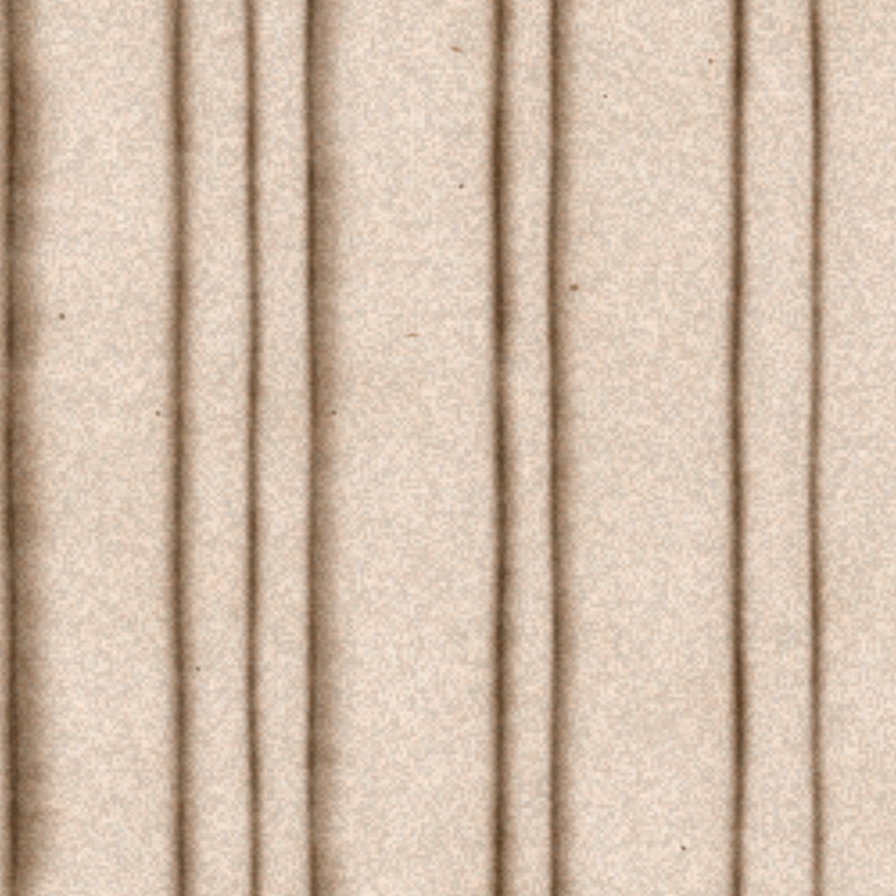
Give the GLSL for this texture, as a Shadertoy shader.

```glsl
// Pale stone panel with eight soft vertical grooves, unevenly spaced across.
// Each groove is an asymmetric falloff with a dark core and worn edges;
// fine grain, faint mottling and a few scattered specks cover the surface.

#define CREAM vec3(0.897, 0.826, 0.762)
#define TAN vec3(0.660, 0.550, 0.455)
#define UMBER vec3(0.390, 0.285, 0.190)
#define GRAIN_SCALE 250.0
#define GRAIN_AMOUNT 0.17
#define MOTTLE_AMOUNT 0.035
#define WANDER 0.0016
#define LEAN 0.004
#define CORE_WIDTH 0.0048
#define SPECK_CELLS 7.0
#define SPECK_CHANCE 0.28

// Groove: centre, left width, right width, depth
const vec4 GROOVES[8] = vec4[8](
    vec4(0.013, 0.015, 0.030, 0.72),
    vec4(0.200, 0.013, 0.015, 0.60),
    vec4(0.282, 0.008, 0.010, 0.56),
    vec4(0.349, 0.008, 0.026, 0.62),
    vec4(0.558, 0.011, 0.014, 0.68),
    vec4(0.619, 0.007, 0.018, 0.62),
    vec4(0.823, 0.010, 0.010, 0.66),
    vec4(0.910, 0.007, 0.010, 0.54));

float hash(vec2 p) {
    vec3 q = fract(vec3(p.xyx) * 0.1031);
    q += dot(q, q.yzx + 33.33);
    return fract((q.x + q.y) * q.z);
}

float noise(vec2 p) {
    vec2 cell = floor(p), f = fract(p);
    f = f * f * (3.0 - 2.0 * f);
    return mix(mix(hash(cell), hash(cell + vec2(1, 0)), f.x),
               mix(hash(cell + vec2(0, 1)), hash(cell + vec2(1, 1)), f.x), f.y);
}

// Darkness of all grooves, 0 on the flat face and near 1 in the cores
float grooveShade(vec2 uv) {
    float shade = 0.0;
    for (int i = 0; i < 8; i++) {
        vec4 g = GROOVES[i];
        float seed = float(i) * 7.3;
        float bend = sin(uv.y * 9.0 + seed) + 0.5 * sin(uv.y * 23.0 + seed * 2.1);
        float d = uv.x - g.x - WANDER * bend - LEAN * (0.5 - uv.y) * (1.0 - g.x);

        // Wear varies the right-hand edge and the depth along the groove
        float wear = noise(vec2(seed, uv.y * 14.0)) * 0.6
                   + noise(vec2(seed + 3.0, uv.y * 45.0)) * 0.4;
        float width = d < 0.0 ? g.y : g.z * (0.75 + 0.5 * wear);
        float body = exp(-pow(abs(d) / width, 2.3)) * (0.82 + 0.3 * wear);
        float core = exp(-pow(d / CORE_WIDTH, 2.0) ) * (0.12 + 0.26 * wear);
        float stain = 0.13 * exp(-abs(d) / 0.022);
        shade = max(shade, g.w * body + core + stain * (1.0 - body));
    }
    return clamp(shade, 0.0, 1.0);
}

vec3 stoneColor(float shade) {
    return shade < 0.5 ? mix(CREAM, TAN, shade * 2.0)
                       : mix(TAN, UMBER, shade * 2.0 - 1.0);
}

// Coverage of a small chip in some of the grid cells; tint is its random hue
float speck(vec2 uv, float pixel, out float tint) {
    vec2 cell = floor(uv * SPECK_CELLS);
    tint = hash(cell + 61.0);
    vec2 centre = 0.2 + 0.6 * vec2(hash(cell + 17.0), hash(cell + 39.0));
    vec2 d = uv - (cell + centre) / SPECK_CELLS;
    float angle = 6.2832 * hash(cell + 83.0);
    d = mat2(cos(angle), sin(angle), -sin(angle), cos(angle)) * d;
    d.x /= tint > 0.8 ? 3.0 : 1.2;
    float radius = mix(0.003, 0.0055, hash(cell + 97.0));
    float present = step(hash(cell + 5.0), SPECK_CHANCE);
    return present * (1.0 - smoothstep(radius - 0.003 - pixel, radius + pixel, length(d)));
}

void mainImage(out vec4 fragColor, in vec2 fragCoord) {
    vec2 uv = fragCoord / iResolution.xy;
    float pixel = 1.0 / iResolution.y;

    // Carved face with broad warm and cool mottling
    float shade = grooveShade(uv);
    float mottle = noise(uv * 9.0) + 0.5 * noise(uv * 31.0 + 8.0) - 0.75;
    vec3 color = stoneColor(shade);
    color += MOTTLE_AMOUNT * mottle * vec3(0.6, 0.8, 1.1);

    // Fine grain, with a slight colour shift between grains
    float grain = 0.7 * noise(uv * GRAIN_SCALE) + 0.3 * noise(uv * GRAIN_SCALE * 0.47 + 31.0) - 0.5;
    float hue = noise(uv * GRAIN_SCALE * 0.6 + 73.0) - 0.5;
    color += GRAIN_AMOUNT * grain * (1.0 - 0.3 * shade);
    color += 0.03 * hue * vec3(1.0, -0.3, -0.8);

    // Scattered specks, grey brown to rust
    float tint;
    float chip = speck(uv, pixel, tint);
    vec3 chipColor = mix(vec3(0.40, 0.32, 0.27), vec3(0.64, 0.46, 0.30), tint);
    color = mix(color, chipColor, 0.8 * chip);

    fragColor = vec4(clamp(color, 0.0, 1.0), 1.0);
}
```
